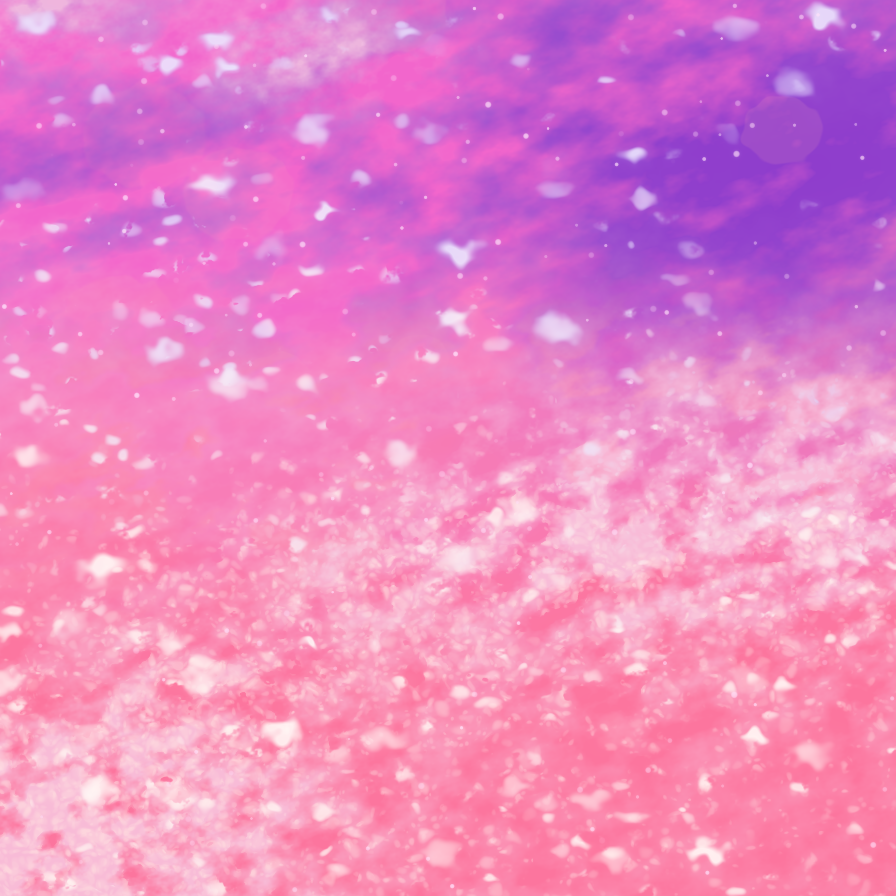
Reproduce this background procedurally as a Shadertoy shader.

```glsl
// A pink to violet glitter backdrop: a tilted colour wash broken by streaks and mottling,
// faint translucent discs, then scattered sparkles in several sizes.
// Each scatter layer is a jittered grid whose density follows soft, clumpy regions.
#define CORAL vec3(0.99, 0.46, 0.62)
#define PINK vec3(0.97, 0.50, 0.75)
#define MAGENTA vec3(0.95, 0.40, 0.80)
#define VIOLET vec3(0.56, 0.24, 0.80)
#define BLUSH vec3(0.97, 0.78, 0.88)
#define PEACH vec3(1.00, 0.66, 0.72)
#define CREAM vec3(1.00, 0.95, 0.93)
#define LILAC vec3(0.84, 0.79, 0.99)
#define STREAK_TILT 0.30
#define STREAK_SCALE vec2(5.0, 12.0)
#define GLITTER_CELLS 75.0

vec3 hash3(vec2 p) {
    vec3 q = fract(p.xyx * vec3(0.1031, 0.1030, 0.0973));
    q += dot(q, q.yxz + 33.33);
    return fract((q.xxy + q.yzz) * q.zyx);
}

float noise(vec2 p) {
    vec2 i = floor(p), f = fract(p);
    f = f * f * (3.0 - 2.0 * f);
    float low = mix(hash3(i).x, hash3(i + vec2(1, 0)).x, f.x);
    float high = mix(hash3(i + vec2(0, 1)).x, hash3(i + vec2(1, 1)).x, f.x);
    return mix(low, high, f.y);
}

// Layered noise centred on zero
float fbm(vec2 p) {
    float sum = -0.5, amp = 0.53;
    for (int i = 0; i < 4; i++, amp *= 0.5) {
        sum += amp * noise(p);
        p = p * 2.03 + 17.3;
    }
    return sum;
}

// Soft elliptical region
float blob(vec2 p, vec2 centre, vec2 extent) {
    vec2 d = (p - centre) / extent;
    return exp(-dot(d, d));
}

// Scattered ellipses; size is the half extent in cells, soft widens edge and glow
float scatter(vec2 p, float cells, vec2 size, float soft, float density, float seed) {
    vec2 g = p * cells, cell = floor(g);
    float light = 0.0;
    for (int y = -1; y <= 1; y++)
    for (int x = -1; x <= 1; x++) {
        vec2 id = cell + vec2(x, y);
        vec3 h = hash3(id + seed), k = hash3(id + seed + 71.0);
        vec2 d = (g - id - 0.1 - 0.8 * h.xy) / (size * mix(0.45, 1.15, k.x));
        float r2 = dot(d, d);
        float shape = 0.75 * smoothstep(1.0 + soft, 1.0 - soft, r2) + 0.45 * soft * exp(-0.9 * r2);
        light += shape * mix(0.4, 1.0, k.y) * smoothstep(h.z, h.z + 0.08, density);
    }
    return min(light, 1.0);
}

void mainImage(out vec4 fragColor, in vec2 fragCoord) {
    vec2 uv = fragCoord / iResolution.xy;
    float c = cos(STREAK_TILT), s = sin(STREAK_TILT);
    vec2 along = vec2(c * uv.x + s * uv.y, c * uv.y - s * uv.x) * STREAK_SCALE;
    float streak = fbm(along + 3.0);
    float patches = fbm(along * vec2(2.3, 2.0) + 41.0);
    float mottle = fbm(along * vec2(5.5, 3.6) + 83.0);
    float grain = fbm(uv * 48.0 + 7.0);
    vec2 wobble = vec2(noise(uv * 70.0), noise(uv * 70.0 + 31.0)) - 0.5;
    vec2 warped = uv + 0.012 * vec2(streak, patches) + 0.009 * wobble;

    // Vertical wash with ragged transitions
    float height = uv.y + 0.22 * streak + 0.12 * patches;
    vec3 color = mix(CORAL, PINK, smoothstep(0.20, 0.56, height));
    color = mix(color, MAGENTA, smoothstep(0.54, 0.74, height + 0.06 * (0.5 - uv.x)));

    // Violet depth at the upper right, broken band at the upper left
    float upper = smoothstep(0.5, 0.75, uv.y);
    float violet = blob(uv, vec2(0.92, 0.79), vec2(0.40, 0.19))
                 + 0.42 * blob(uv, vec2(0.08, 0.83), vec2(0.32, 0.09))
                 + 0.30 * blob(uv, vec2(0.66, 0.97), vec2(0.30, 0.14));
    float depth = violet * (1.0 + 1.2 * streak) + upper * (1.3 * patches + 0.9 * mottle);
    color = mix(color, VIOLET, clamp(depth, 0.0, 1.0));
    color = mix(color, CORAL, 0.75 * smoothstep(0.02, 0.22, patches + 0.5 * mottle) * smoothstep(0.75, 0.45, uv.y));
    color = mix(color, PEACH, 0.26 * scatter(warped, 5.5, vec2(0.36, 0.30), 0.08, 0.6, 43.0) * upper);

    // Pale hazes
    float band = (uv.y - (0.06 + 0.75 * uv.x - 0.3 * uv.x * uv.x)) / 0.16;
    float glitterBand = exp(-band * band);
    float corner = blob(uv, vec2(0.10, 0.04), vec2(0.27, 0.16));
    float rightHaze = blob(uv, vec2(0.82, 0.40), vec2(0.30, 0.15));
    float topHaze = blob(uv, vec2(0.03, 0.99), vec2(0.10, 0.05)) + blob(uv, vec2(0.34, 0.94), vec2(0.13, 0.06));
    float haze = 0.13 + 0.50 * corner + 0.36 * rightHaze + 0.18 * glitterBand + 0.35 * topHaze - 0.13 * violet;
    color = mix(color, BLUSH, clamp(haze * (1.0 + 2.0 * patches + 3.0 * mottle + 1.5 * grain), 0.0, 0.85));

    // Fine glitter in clumps, warm below and cool above
    vec3 shine = mix(CREAM, LILAC, smoothstep(0.3, 0.95, uv.y + 0.6 * patches));
    float lower = smoothstep(0.60, 0.35, uv.y), clump = 1.0 + 2.5 * mottle + 2.0 * grain;
    float fineDensity = (0.15 * lower + 0.5 * glitterBand * lower + 0.5 * corner + 0.3 * rightHaze) * clump;
    float fine = scatter(warped, GLITTER_CELLS, vec2(0.46, 0.40), 0.9, fineDensity, 5.0);
    fine += 0.7 * scatter(warped + 0.37, GLITTER_CELLS * 1.6, vec2(0.44), 0.9, fineDensity, 211.0);
    color = mix(color, mix(shine, PEACH, 0.25 * lower), min(0.42 * fine, 0.8));

    // Medium flecks gather at the left middle
    float fleckDensity = 0.17 + 0.34 * blob(uv, vec2(0.18, 0.66), vec2(0.24, 0.13)) + 0.25 * corner + 0.15 * rightHaze - 0.13 * violet;
    float flecks = scatter(warped, 34.0, vec2(0.34, 0.23), 0.85, fleckDensity * clump, 19.0);
    color = mix(color, mix(shine, vec3(1.0), 0.3), 0.8 * flecks);

    // Broad bright sparkles, then pinpoints
    float broad = scatter(warped + 0.008 * wobble, 15.0, vec2(0.31, 0.18), 0.9, 0.36 - 0.16 * violet + 0.25 * corner, 87.0);
    color = mix(color, mix(shine, vec3(1.0), 0.5 * broad), 0.9 * broad);
    float points = scatter(uv, 30.0, vec2(0.09), 0.6, 0.20 + 0.15 * violet, 131.0);
    fragColor = vec4(clamp(mix(color, vec3(1.0, 0.88, 0.98), 0.8 * points), 0.0, 1.0), 1.0);
}
```
